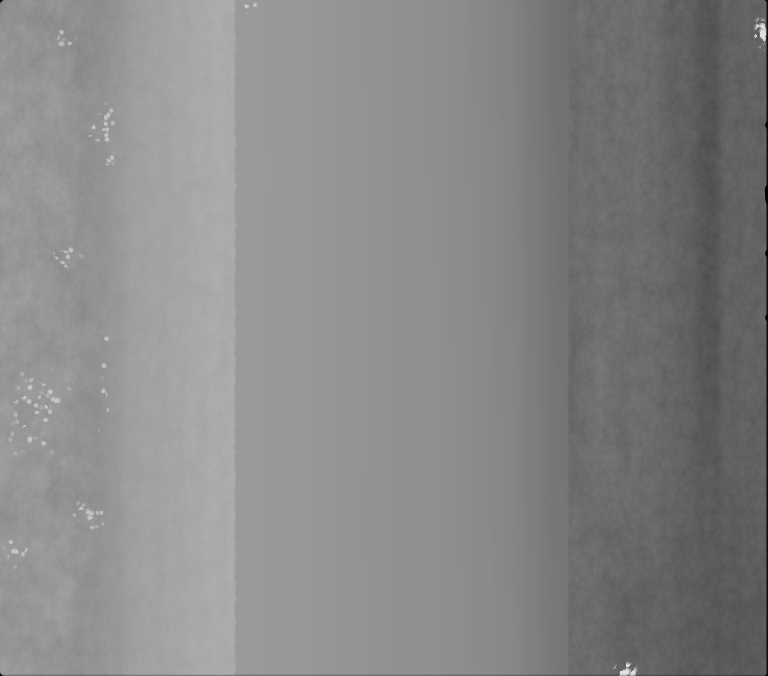
Write a Shadertoy shader that draws this texture.

```glsl
// Three worn grey vertical panels: speckled left, smooth centre, dark grainy right.

vec2 hash2(vec2 p) {
    vec3 q = fract(p.xyx * vec3(0.1031, 0.1030, 0.0973));
    q += dot(q, q.yzx + 33.33);
    return fract((q.xx + q.yz) * q.zy);
}

// Cellular noise: x is the nearest distance, y the random id of that cell.
vec2 cellular(vec2 p) {
    vec2 base = floor(p), nearest = vec2(9.0, 0.0);
    for (int j = -1; j <= 1; j++)
    for (int i = -1; i <= 1; i++) {
        vec2 cell = base + vec2(i, j);
        float d = length(cell + hash2(cell) - p);
        if (d < nearest.x) nearest = vec2(d, hash2(cell + 71.0).x);
    }
    return nearest;
}

// Grain in several sizes, centred near zero and slightly drawn out upward.
float mottling(vec2 p) {
    float sum = 0.0, scale = 26.0;
    for (int i = 0; i < 4; i++) {
        sum += 0.24 * (0.5 - cellular(p * scale * vec2(1.0, 0.75) + float(i) * 17.3).x);
        scale *= 1.87;
    }
    return sum;
}

float blob(vec2 p, vec2 centre, vec2 radius) {
    vec2 d = (p - centre) / radius;
    return exp(-dot(d, d));
}

// Cloudy worn patches.
float patches(vec2 p) {
    vec2 w = p + 0.008 * sin(p.yx * 70.0 + 2.0);
    return 1.0 - cellular(w * 11.0).x - cellular(w * 23.0 + 5.0).x;
}

float leftTone(vec2 uv, vec2 p, float grain) {
    float worn = 1.0 - smoothstep(0.09, 0.15, uv.x);
    float tone = 0.58 + 0.035 * worn * patches(p);
    tone -= 0.018 * blob(uv, vec2(0.115, 0.5), vec2(0.022, 0.9));
    tone += 0.05 * smoothstep(0.13, 0.19, uv.x) + 0.035 * smoothstep(0.19, 0.29, uv.x);
    tone -= 0.02 * smoothstep(0.75, 1.0, uv.y) * smoothstep(0.25, 0.15, uv.x);
    tone += 0.003 * sin(uv.x * 230.0 + sin(uv.y * 6.0));
    return tone + grain * mix(0.05, 0.09, worn);
}

float centreTone(vec2 uv) {
    float tone = mix(0.603, 0.558, smoothstep(0.30, 0.60, uv.x));
    tone -= 0.038 * smoothstep(0.56, 0.69, uv.x) + 0.07 * smoothstep(0.65, 0.745, uv.x);
    tone += 0.025 * (0.5 - uv.y) * smoothstep(0.55, 0.72, uv.x);
    float streaks = sin(uv.x * 190.0 + 0.6 * sin(uv.y * 7.0)) + 0.6 * sin(uv.x * 317.0 + sin(uv.y * 5.0));
    return tone + 0.0015 * streaks;
}

float rightTone(vec2 uv, float grain) {
    float tone = 0.422 - 0.045 * smoothstep(0.82, 0.91, uv.x);
    float x = uv.x - 0.012 * smoothstep(0.4, 0.1, uv.y);
    float groove = smoothstep(0.885, 0.926, x) * (1.0 - smoothstep(0.929, 0.944, x));
    tone -= 0.055 * groove * smoothstep(0.12, 0.5, uv.y);
    tone -= 0.02 * blob(uv, vec2(0.875, 1.0), vec2(0.012, 0.35));
    tone -= 0.045 * blob(uv, vec2(0.82, 0.08), vec2(0.04, 0.13));
    tone -= 0.035 * blob(uv, vec2(0.95, 0.06), vec2(0.08, 0.2));
    tone += 0.02 * blob(uv, vec2(0.78, 0.45), vec2(0.015, 0.15));
    tone -= 0.02 * blob(uv, vec2(0.75, 0.48), vec2(0.012, 0.12));
    tone += 0.003 * sin(uv.x * 260.0 + 0.8 * sin(uv.y * 6.0));
    return tone + 0.1 * grain;
}

// Probability of a bright chip at each place.
float chipDensity(vec2 uv) {
    float d = 0.55 * blob(uv, vec2(0.133, 0.815), vec2(0.016, 0.025));
    d += 0.6 * blob(uv, vec2(0.140, 0.762), vec2(0.010, 0.010));
    d += 0.55 * blob(uv, vec2(0.083, 0.622), vec2(0.015, 0.012));
    d += 0.3 * blob(uv, vec2(0.050, 0.390), vec2(0.035, 0.055));
    d += 0.6 * blob(uv, vec2(0.117, 0.238), vec2(0.018, 0.018));
    d += 0.5 * blob(uv, vec2(0.083, 0.940), vec2(0.012, 0.012));
    d += 0.35 * blob(uv, vec2(0.020, 0.185), vec2(0.012, 0.020));
    d += 0.3 * blob(uv, vec2(0.135, 0.450), vec2(0.007, 0.110));
    d += 0.4 * blob(uv, vec2(0.322, 0.990), vec2(0.010, 0.010));
    return d + 0.02 * smoothstep(0.15, 0.10, uv.x);
}

void mainImage(out vec4 fragColor, in vec2 fragCoord) {
    vec2 uv = fragCoord / iResolution.xy;
    vec2 p = fragCoord / iResolution.y;
    float aspect = iResolution.x / iResolution.y;
    float px = 1.0 / iResolution.y;
    float grain = mottling(p);

    // Panels with a slightly ragged left seam.
    float seam = 0.306 + 0.003 * (cellular(vec2(3.0, uv.y * 130.0)).x - 0.5);
    float tone = mix(leftTone(uv, p, grain), centreTone(uv), smoothstep(seam - 0.002, seam + 0.002, uv.x));
    tone = mix(tone, rightTone(uv, grain), smoothstep(0.738, 0.742, uv.x));

    // Bright chips, then the two white flakes on the border.
    vec2 chip = cellular(p * 135.0);
    float density = chipDensity(uv);
    float chance = smoothstep(1.0 - density, 1.15 - density, chip.y);
    tone += 0.18 * smoothstep(0.75, 0.2, chip.x) * chance;
    float flake = blob(uv, vec2(0.993, 0.951), vec2(0.010, 0.022)) + blob(uv, vec2(0.814, 0.006), vec2(0.013, 0.012));
    tone = mix(tone, 0.88, smoothstep(0.35, 0.75, flake + 0.7 * (chip.y - 0.6)) * smoothstep(0.02, 0.2, flake));

    // Black rounded corners, thin right border and its notches.
    vec2 halfSize = vec2(0.5 * aspect, 0.5);
    vec2 q = abs(p - halfSize) - halfSize + 0.011;
    tone *= 1.0 - smoothstep(0.0, 2.0 * px, length(max(q, 0.0)) - 0.011);
    float notch = blob(uv, vec2(1.0, 0.708), vec2(0.004, 0.012));
    for (int i = 0; i < 4; i++)
        notch += blob(uv, vec2(1.0, 0.815 - 0.095 * float(i)), vec2(0.004, 0.006));
    tone *= 1.0 - smoothstep(0.3, 0.6, notch);
    tone *= 1.0 - 0.85 * smoothstep(0.9970, 0.9990, uv.x);
    tone *= 1.0 - 0.25 * smoothstep(0.003, 0.001, uv.y);

    fragColor = vec4(vec3(clamp(tone, 0.0, 1.0)), 1.0);
}
```
